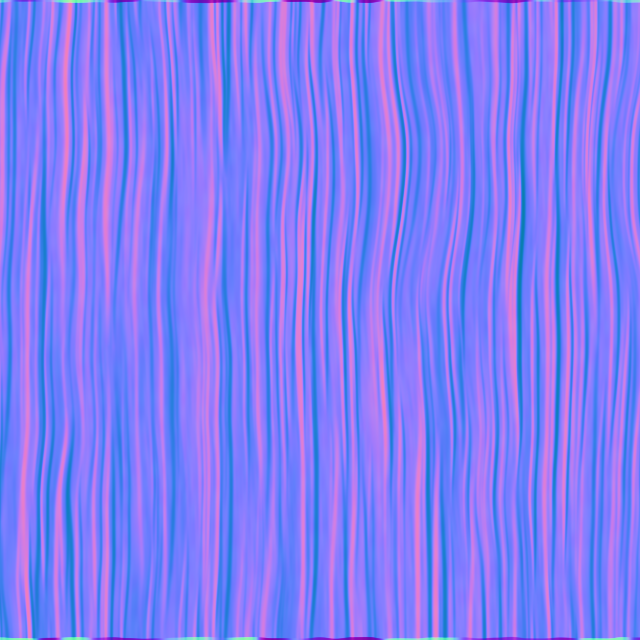
A WebGL 2 fragment shader for this texture map:

```glsl
#version 300 es
precision highp float;

// Tangent-space normal map of weathered, vertically grooved wood.
// Layers of tapering, wavy grooves and stretched noise add up to a surface
// slope, which is normalised and packed into red, green and blue.

uniform vec2 u_resolution;
out vec4 fragColor;

float hash(vec2 p) {
  vec3 q = fract(vec3(p.xyx) * 0.1031);
  q += dot(q, q.yzx + 33.33);
  return fract((q.x + q.y) * q.z);
}

// Smooth value noise from -1 to 1.
float noise(vec2 p) {
  vec2 cell = floor(p);
  vec2 f = fract(p);
  f = f * f * (3.0 - 2.0 * f);
  float low = mix(hash(cell), hash(cell + vec2(1.0, 0.0)), f.x);
  float high = mix(hash(cell + vec2(0.0, 1.0)), hash(cell + 1.0), f.x);
  return 2.0 * mix(low, high, f.y) - 1.0;
}

float bump(float d, float radius) {
  return exp(-d * d / (radius * radius));
}

// Slope of one groove layer: the left wall faces right, the right wall left.
// Each column is cut into segments that narrow to a point at both ends.
float grooves(vec2 p, float columns, float segments, float halfWidth,
              float wall, float seed) {
  float slope = 0.0;
  float column = floor(p.x * columns);
  for (int i = -1; i <= 1; i++) {
    float id = column + float(i);
    float along = p.y * segments + 7.0 * hash(vec2(id, seed));
    vec2 key = vec2(id + 31.0 * seed, floor(along) + 50.0);
    float t = fract(along);
    float taper = smoothstep(0.0, 0.3, t) * (1.0 - smoothstep(0.7, 1.0, t));

    float jitter = 0.8 * (hash(key + 11.3) - 0.5);
    float center = (id + 0.5 + jitter) / columns;
    float gap = halfWidth * mix(0.5, 1.0, hash(key + 23.7)) * (0.3 + 0.7 * taper);
    float strength = mix(0.45, 1.45, hash(key + 41.9)) * sqrt(taper);
    float d = p.x - center;
    float leftWall = bump(d + gap, wall * 1.12);
    float rightWall = bump(d - gap, wall);
    slope += strength * (leftWall - rightWall);
  }
  return slope;
}

// Sideways drift that makes the grain wander.
float wander(vec2 p) {
  return 0.016 * noise(p * vec2(3.0, 4.0) + 5.0)
       + 0.005 * noise(p * vec2(9.0, 9.0) + 17.0);
}

// Slope of the faint fibres between the grooves.
float fibres(vec2 p) {
  vec2 skewed = vec2(p.x + 0.04 * p.y, p.y);
  return 0.24 * noise(p * vec2(48.0, 3.0) + 60.0)
       + 0.20 * noise(p * vec2(115.0, 5.0) + 90.0)
       + 0.10 * noise(skewed * vec2(230.0, 16.0) + 130.0);
}

// Coverage of the thin ragged seam along the top and bottom borders.
float seam(vec2 uv) {
  float border = min(uv.y, 1.0 - uv.y);
  float depth = 0.0035 + 0.0015 * noise(vec2(uv.x * 40.0, 3.0));
  return 1.0 - smoothstep(depth - 0.0015, depth + 0.001, border);
}

void main() {
  vec2 uv = gl_FragCoord.xy / u_resolution;
  vec2 grain = vec2(uv.x + wander(uv), uv.y);

  // Broad grooves everywhere, fine ones gathered in clusters.
  float cluster = smoothstep(-0.5, 0.5, noise(uv * vec2(7.0, 2.0) + 40.0));
  vec2 slope = vec2(fibres(grain), 0.0);
  slope.x += grooves(grain, 24.0, 1.1, 0.0135, 0.0033, 1.0);
  slope.x += grooves(grain, 42.0, 1.8, 0.0055, 0.0023, 2.0) * mix(0.25, 0.85, cluster);

  // Slight roughness along the grain, then the seam at the borders.
  slope.y = 0.035 * noise(grain * vec2(150.0, 45.0) + 200.0) - 0.02;
  float side = uv.y > 0.5 ? 0.0 : 80.0;
  float seamTilt = 3.0 * noise(vec2(uv.x * 26.0 + side, 9.0));
  slope = mix(slope, vec2(slope.x * 0.7, seamTilt), seam(uv));

  vec3 normal = normalize(vec3(slope, 1.0));
  fragColor = vec4(0.5 + 0.5 * normal, 1.0);
}
```
